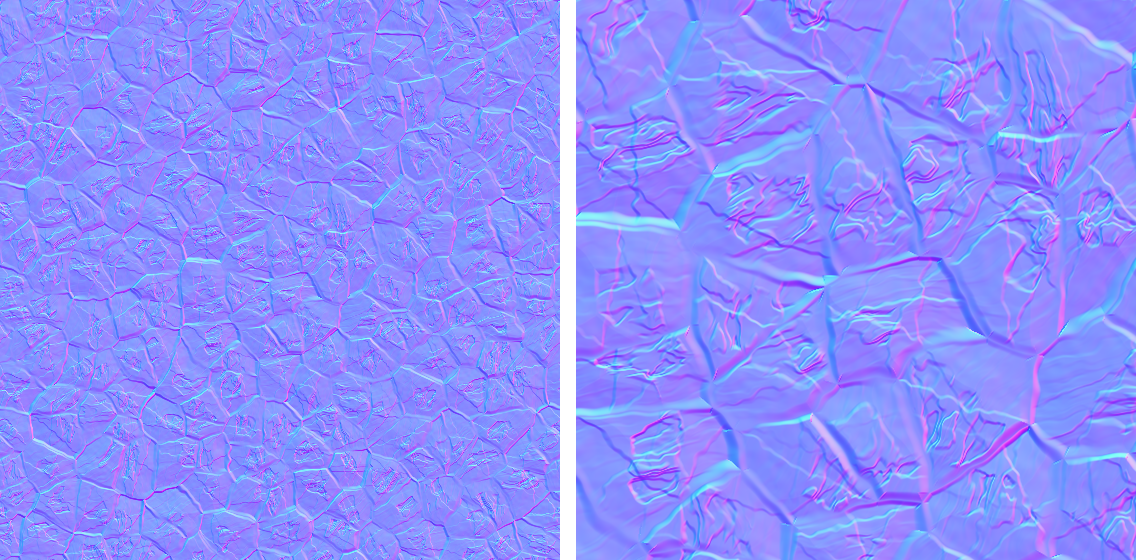
Left: the whole. Right: its middle third, enlarged.
A three.js fragment shader for this texture map:

```glsl
varying vec2 vUv;

const float CELLS = 15.0;          // stones across the canvas
const float STEP = 0.0011;         // slope sampling distance, canvas units
const float WOBBLE = 0.34;         // bending of the seams
const float JAG = 0.06;            // fine raggedness of the seams
const float SEAM_DEPTH = 0.026;
const float SEAM_SHARP = 0.045;    // seam width facing lower right
const float SEAM_SOFT = 0.11;      // seam width facing upper left
const float TILT = 0.045;
const float BEVEL = 0.085;
const float CHIP_HEIGHT = 0.016;
const float CUT_HEIGHT = 0.032;
const float SUNK = 0.012;          // drop from the bevels to the chipped plateau
const float SCRATCH = 0.009;
const float GRAIN = 0.008;
const float LEFT_SOFTNESS = 0.8;   // strength kept by slopes facing left
const float RIGHT_DROOP = 0.2;     // downward lean of slopes facing right
const vec2 SOFT_SIDE = vec2(-0.6, 0.8);
const vec2 FLAT_TONE = vec2(0.543, 0.565);
const float FAR = 4096.0;          // noise period where no tiling is needed

float hash(vec2 p) {
  return fract(sin(dot(p, vec2(127.1, 311.7))) * 43758.5);
}

vec2 hash2(vec2 p) {
  return vec2(hash(p), hash(p + vec2(37.3, 91.7)));
}

// Value noise that repeats after the given period
float noise(vec2 p, float period) {
  vec2 i = floor(p), f = fract(p);
  f = f * f * (3.0 - 2.0 * f);
  vec2 a = mod(i, period), b = mod(i + 1.0, period);
  return mix(mix(hash(a), hash(vec2(b.x, a.y)), f.x),
             mix(hash(vec2(a.x, b.y)), hash(b), f.x), f.y);
}

vec2 noise2(vec2 p, float period) {
  return vec2(noise(p, period), noise(p + vec2(5.0, 9.0), period)) - 0.5;
}

vec2 direction(float angle) {
  return vec2(cos(angle), sin(angle));
}

// Flat steps joined by short cliffs
float terrace(float x) {
  return floor(x) + smoothstep(0.55, 1.0, fract(x));
}

vec2 stoneCentre(vec2 cell) {
  return cell + 0.5 + 0.98 * (hash2(mod(cell, CELLS)) - 0.5);
}

// Nearest stone: offset from its centre, seed, seam distance and seam normal
void findStone(vec2 p, out vec2 local, out vec2 seed, out float edge, out vec2 facing) {
  vec2 home = floor(p), nearest = home;
  float best = 9.0;
  for (int y = -1; y <= 1; y++) for (int x = -1; x <= 1; x++) {
    vec2 cell = home + vec2(float(x), float(y));
    vec2 d = p - stoneCentre(cell);
    if (dot(d, d) < best) { best = dot(d, d); local = d; nearest = cell; }
  }
  edge = 9.0;
  facing = vec2(0.0, 1.0);
  for (int y = -2; y <= 2; y++) for (int x = -2; x <= 2; x++) {
    if (x == 0 && y == 0) continue;
    vec2 other = p - stoneCentre(nearest + vec2(float(x), float(y)));
    vec2 n = normalize(local - other);
    float d = -0.5 * dot(local + other, n);
    if (d < edge) { edge = d; facing = n; }
  }
  seed = mod(nearest, CELLS);
}

float surface(vec2 p) {
  vec2 local, seed, facing;
  float edge;
  vec2 bent = p + WOBBLE * noise2(p, CELLS) + JAG * noise2(p * 6.0, CELLS * 6.0);
  findStone(bent, local, seed, edge, facing);
  vec2 pick = hash2(seed + 3.7);

  // Planar bevels around an angular plateau, crossed by straight fractures
  float rim = -1.0, cuts = 0.0;
  float fray = 0.06 * (noise(p * 12.0, CELLS * 12.0) - 0.5);
  for (int i = 0; i < 5; i++) {
    vec2 r = hash2(seed + 11.3 * float(i + 1));
    float side = dot(local, direction((float(i) + 0.8 * r.x) * 1.2566));
    rim = max(rim, side - mix(0.12, 0.42, r.y));
    float drop = fract(r.x * 7.0 + r.y * 3.0) - 0.4;
    cuts -= drop * smoothstep(0.0, 0.04, side + fray - 0.32 * fract(r.y * 9.0));
  }
  float body = TILT * dot(local, direction(6.2832 * pick.x)) - BEVEL * max(rim, 0.0);

  // Chipped plateau with slanting scratches
  vec2 axis = direction(mix(0.0, 1.8, pick.y));
  vec2 grainPos = vec2(dot(local, axis), dot(local, vec2(-axis.y, axis.x)));
  vec2 c = grainPos * vec2(3.0, 6.5) + seed * 7.3 + 50.0;
  c += 0.6 * noise2(c * 1.3, FAR) + 0.35 * noise2(c * 3.3, FAR);
  float ragged = rim + 0.2 * (noise(c * 0.9, FAR) - 0.5);
  float rough = 1.0 - smoothstep(-0.02, 0.03, ragged);
  float chips = CHIP_HEIGHT * (terrace(4.0 * noise(c, FAR)) - 1.5) - SUNK;
  float scratches = SCRATCH * noise(c * vec2(0.7, 2.6), FAR);
  body += rough * chips + CUT_HEIGHT * cuts + mix(0.6, 1.0, rough) * scratches;

  // Seams: crisp on one side, soft on the other, fading in places
  float width = mix(SEAM_SHARP, SEAM_SOFT, 0.5 - 0.5 * dot(facing, SOFT_SIDE));
  float rise = smoothstep(0.0, width, edge);
  float depth = SEAM_DEPTH * mix(0.4, 1.4, noise(p * 2.0, CELLS * 2.0));
  float grain = noise(p * 5.0, CELLS * 5.0) + 0.6 * noise(p * 11.0, CELLS * 11.0);
  return rise * (depth + body) + GRAIN * grain;
}

void main() {
  vec2 p = vUv * CELLS;
  float e = STEP * CELLS;
  float h = surface(p);
  vec2 slope = vec2(h - surface(p + vec2(e, 0.0)), h - surface(p + vec2(0.0, e))) / e;
  vec2 n = slope / sqrt(1.0 + dot(slope, slope));
  n.x = max(n.x, LEFT_SOFTNESS * n.x);
  n.y -= RIGHT_DROOP * max(n.x, 0.0);
  gl_FragColor = vec4(FLAT_TONE + 0.5 * n, 1.0 - 0.04 * dot(n, n), 1.0);
}
```
